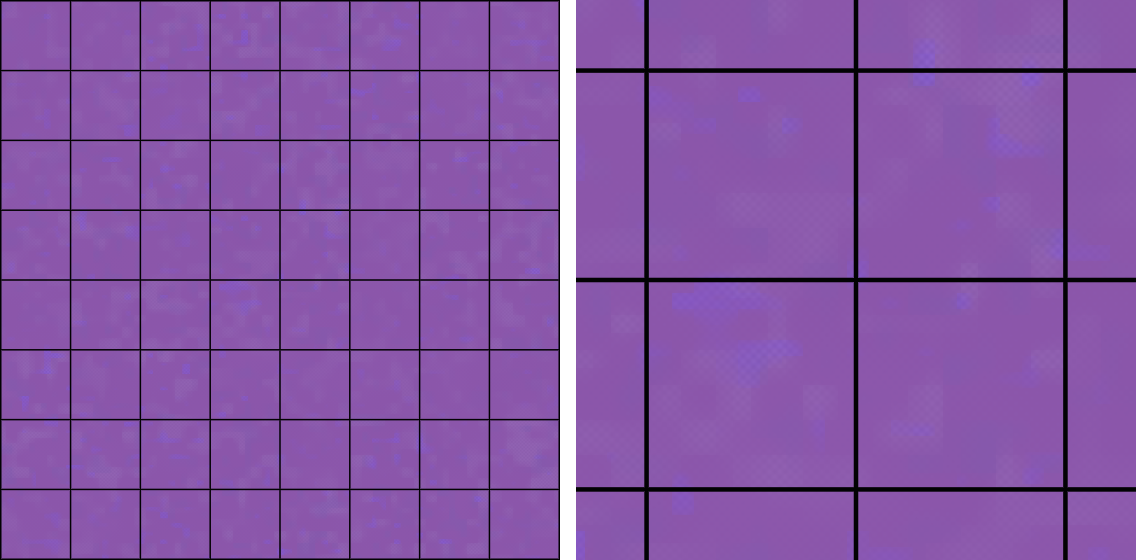
Left, the full canvas; right, a detail of the centre.
A WebGL 2 fragment shader for this pattern:

```glsl
#version 300 es
precision highp float;

uniform vec2 u_resolution;
out vec4 fragColor;

float hash(vec2 p) {
    vec3 q = fract(vec3(p.xyx) * 0.1031);
    q += dot(q, q.yzx + 33.33);
    return fract((q.x + q.y) * q.z);
}

float valueNoise(vec2 p) {
    vec2 i = floor(p);
    vec2 f = fract(p);
    f = f * f * (3.0 - 2.0 * f);
    return mix(mix(hash(i), hash(i + vec2(1.0, 0.0)), f.x),
               mix(hash(i + vec2(0.0, 1.0)), hash(i + 1.0), f.x), f.y);
}

// Soft noise blended with its own stepped version
float blockyNoise(vec2 uv, float scale, float seed) {
    vec2 stepped = (floor(uv * 96.0) + 0.5) / 96.0;
    vec2 offset = vec2(seed, seed * 1.7);
    return mix(valueNoise(uv * scale + offset), valueNoise(stepped * scale + offset), 0.5);
}

vec3 tileColor(vec2 uv, vec2 cell) {
    vec3 purple = vec3(0.545, 0.338, 0.668);
    vec3 dustyLilac = vec3(0.565, 0.395, 0.700);
    vec3 slateViolet = vec3(0.500, 0.355, 0.680);
    vec3 brightViolet = vec3(0.500, 0.350, 0.870);

    // Each tile carries its own amount of mottling
    float wear = mix(0.35, 1.0, hash(cell + 41.0));
    float dusty = smoothstep(0.45, 0.95, blockyNoise(uv, 44.0, 3.0)) * wear;
    float slate = smoothstep(0.55, 0.98, blockyNoise(uv, 52.0, 71.0)) * wear;
    float spots = smoothstep(0.76, 0.98, blockyNoise(uv * vec2(0.8, 1.1), 60.0, 137.0)) * wear;

    vec3 color = mix(purple, dustyLilac, 0.75 * dusty);
    color = mix(color, slateViolet, 0.55 * slate);

    // Small violet flecks broken into thin horizontal streaks
    float streak = 0.65 + 0.35 * valueNoise(uv * vec2(110.0, 380.0));
    color = mix(color, brightViolet, 0.65 * spots * streak);

    // Faint woven grain, stronger on the mottled areas
    vec2 weave = sin(uv * 6.2832 * 160.0);
    color += 0.010 * weave.x * weave.y * (0.15 + dusty + spots);
    return color + 0.006 * (valueNoise(uv * 16.0 + 9.0) - 0.5);
}

void main() {
    vec2 uv = gl_FragCoord.xy / u_resolution;
    vec2 pixel = 1.0 / u_resolution;

    // Eight tiles each way, inset so that the outer lines show in full
    float halfLine = 0.00135;
    float pitch = (1.0 - 2.0 * halfLine) / 8.0;
    vec2 grid = (uv - halfLine) / pitch;
    vec2 lineDistance = abs(grid - round(grid)) * pitch;

    // Pixel coverage of the grid lines
    vec2 coverage = clamp((halfLine - lineDistance) / pixel + 0.5, 0.0, 1.0);
    float line = max(coverage.x, coverage.y);

    vec3 color = mix(tileColor(uv, floor(grid)), vec3(0.008, 0.006, 0.012), line);
    fragColor = vec4(color, 1.0);
}
```
